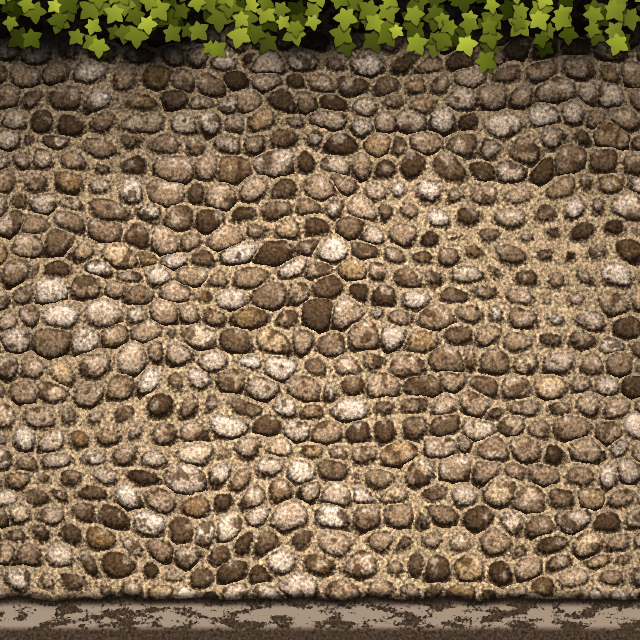
Reproduce this texture procedurally as a Shadertoy shader.

```glsl
// A cobble wall in sandy mortar, with ivy over its top and worn paving below.
// Stones are rounded, weighted Voronoi cells in staggered rows, weathered by
// gradient noise; ivy leaves are polar shapes in layered grids.

const vec3 STONE_DARK = vec3(0.29, 0.215, 0.145);
const vec3 STONE_MID = vec3(0.62, 0.51, 0.40);
const vec3 STONE_PALE = vec3(0.87, 0.78, 0.69);
const vec3 OCHRE = vec3(0.70, 0.54, 0.33);
const vec3 MORTAR = vec3(0.75, 0.635, 0.49);
const vec3 SOOT = vec3(0.13, 0.085, 0.05);
const vec3 ASPHALT = vec3(0.29, 0.23, 0.18);
const vec3 WORN_PAINT = vec3(0.66, 0.58, 0.50);
const vec3 LEAF_DARK = vec3(0.28, 0.34, 0.05);
const vec3 LEAF_LIGHT = vec3(0.78, 0.82, 0.27);
const vec2 STONE_GRID = vec2(21.0, 29.0);

vec2 hash2(vec2 p) {
    vec3 q = fract(p.xyx * vec3(0.1031, 0.1030, 0.0973));
    q += dot(q, q.yzx + 33.33);
    return fract((q.xx + q.yz) * q.zy);
}

float slope(vec2 cell, vec2 offset) {
    return dot(hash2(cell + 71.0) * 2.0 - 1.0, offset);
}

float noise(vec2 p) {
    vec2 i = floor(p), f = p - i, u = f * f * (3.0 - 2.0 * f), e = vec2(1, 0);
    float low = mix(slope(i, f), slope(i + e, f - e), u.x);
    float high = mix(slope(i + e.yx, f - e.yx), slope(i + 1.0, f - 1.0), u.x);
    return mix(low, high, u.y) * 1.5;
}

float fbm(vec2 p) {
    float sum = 0.0, gain = 0.6;
    for (int i = 0; i < 4; i++) {
        sum += gain * noise(p);
        p = mat2(1.6, 1.2, -1.2, 1.6) * p + 13.7;
        gain *= 0.5;
    }
    return sum;
}

float smoothMin(float a, float b, float k) {
    float h = max(k - abs(a - b), 0.0) / k;
    return min(a, b) - h * h * k * 0.25;
}

// Stone centre in xy, size weight in z
vec3 stoneSeed(vec2 cell) {
    vec2 stagger = vec2(0.5 * mod(cell.y, 2.0) + 0.25, 0.5);
    vec2 jitter = (hash2(cell) - 0.5) * vec2(0.65, 0.42);
    return vec3(cell + stagger + jitter, 0.32 * hash2(cell + 37.0).x);
}

float cellPower(vec2 p, vec3 seed) {
    vec2 d = p - seed.xy;
    return dot(d, d) - seed.z;
}

// Distance to the cell border; also gives the owning cell and its seed
float stoneEdge(vec2 p, out vec2 owner, out vec3 seed) {
    vec2 base = floor(p) - 2.0;
    float best = 1e5, edge = 1.0;
    for (int n = 0; n < 25; n++) {
        vec2 cell = base + vec2(n % 5, n / 5);
        vec3 s = stoneSeed(cell);
        float power = cellPower(p, s);
        if (power < best) { best = power; owner = cell; seed = s; }
    }
    for (int n = 0; n < 25; n++) {
        vec2 cell = base + vec2(n % 5, n / 5);
        if (cell == owner) continue;
        vec3 s = stoneSeed(cell);
        float border = (cellPower(p, s) - best) / (2.0 * length(s.xy - seed.xy));
        edge = smoothMin(edge, border, 0.33);
    }
    return edge;
}

vec3 paintWall(vec2 uv, float pixel) {
    vec2 bend = vec2(noise(uv * 5.0), noise(uv * 5.0 + 19.0)) * 0.025;
    vec2 rough = vec2(fbm(uv * 34.0), fbm(uv * 34.0 + 7.0)) * 0.006;
    vec2 p = (uv + bend + rough) * STONE_GRID, owner;
    vec3 seed;
    float edge = stoneEdge(p, owner, seed);
    vec2 rel = p - seed.xy, tone = hash2(owner + 5.0), kind = hash2(owner + 91.0);
    float inset = edge - 0.01 - 0.12 * kind.x - 0.2 * max(0.0, noise(uv * 4.0 + 3.0));
    float grain = fbm(uv * 210.0), blotch = fbm(uv * 42.0 + kind * 40.0);

    // Mortar, shaded where stones overhang it
    float open = smoothstep(-0.1, 0.12, -inset + 0.24 * rel.y + 0.1 * grain);
    vec3 mortar = mix(SOOT, MORTAR * (0.95 + 0.8 * grain + 0.3 * blotch), open);

    // Stone lit from above, with dark stains and pale bloom
    vec3 stone = mix(STONE_DARK, STONE_MID, smoothstep(-0.05, 0.45, tone.x));
    stone = mix(stone, STONE_PALE, smoothstep(0.5, 1.1, tone.x));
    stone = mix(stone, OCHRE, 0.45 * smoothstep(0.75, 1.0, tone.y));
    stone = mix(stone, STONE_DARK, 0.75 * smoothstep(0.05, 0.3, blotch + 0.3 * kind.y - 0.2));
    stone = mix(stone, STONE_PALE, 0.5 * smoothstep(0.1, 0.4, 0.25 * rel.y - blotch));
    float dome = smoothstep(-0.03, 0.17, inset);
    stone *= 0.6 + 0.48 * dome + 0.42 * rel.y + 0.75 * grain;
    vec3 color = mix(mortar, stone, smoothstep(-pixel, pixel, inset / STONE_GRID.y));

    // Shade under the ivy and towards the sides
    float shade = uv.y + 0.05 * noise(uv * vec2(7, 3));
    color *= mix(1.1, 0.72, smoothstep(0.65, 0.9, shade));
    color *= mix(1.0, 0.13, smoothstep(0.88, 0.95, shade));
    return color * (1.0 - 0.6 * pow(abs(uv.x - 0.5), 2.0));
}

vec3 paintPaving(vec2 uv) {
    float grain = fbm(uv * 210.0), worn = fbm(uv * vec2(24, 60)) + 0.35 * grain;
    float band = smoothstep(0.012, 0.024, uv.y) * smoothstep(0.062, 0.05, uv.y);
    return mix(ASPHALT * (1.0 + 0.8 * grain), WORN_PAINT, band * smoothstep(-0.16, 0.06, worn));
}

// Five pointed lobes, tip down; positive inside
float leafShape(vec2 p) {
    float angle = atan(p.x, -p.y);
    float valley = 2.0 * abs(fract(angle * 0.7958 + 0.5) - 0.5);
    return mix(1.0, 0.58, pow(valley, 0.8)) * (0.8 + 0.2 * cos(angle)) - length(p);
}

vec3 addIvy(vec3 color, vec2 uv, float pixel) {
    for (int n = 0; n < 45; n++) {
        float layer = float(n / 9), depth = layer / 4.0, scale = 23.0 + 3.0 * depth;
        vec2 shift = layer * vec2(3.37, 5.61), p = uv * scale + shift;
        vec2 cell = floor(p) + vec2(n % 3, n / 3 % 3) - 1.0;
        vec2 r = hash2(cell + 131.0 * layer), look = hash2(cell + 57.0 + depth);
        vec2 center = cell + 0.2 + 0.6 * r, home = (center - shift) / scale;
        float hem = 0.93 + 0.04 * noise(vec2(home.x * 6.0, 2)) + 0.03 * noise(vec2(home.x * 19.0, 8));
        if (home.y < hem || look.x < 0.42) continue;
        float turn = (r.x - 0.5) * 2.2, size = 0.4 + 0.24 * r.y, soft = pixel * scale / size;
        vec2 q = mat2(cos(turn), sin(turn), -sin(turn), cos(turn)) * (p - center) / size;
        color *= 1.0 - 0.5 * smoothstep(-0.1, 0.15, leafShape(q + vec2(0, 0.16)));
        float light = clamp(look.y * 0.75 + 0.45 * depth - 0.1, 0.0, 1.0);
        vec3 green = mix(LEAF_DARK, LEAF_LIGHT, light) * (0.9 + 0.15 * q.y);
        color = mix(color, green * (0.6 + 0.4 * depth), smoothstep(-soft, soft, leafShape(q)));
    }
    return color;
}

void mainImage(out vec4 fragColor, in vec2 fragCoord) {
    vec2 uv = fragCoord / iResolution.xy;
    float pixel = 0.8 / iResolution.y;
    float rise = uv.y - 0.065 - 0.008 * noise(vec2(uv.x * 18.0, 4));
    vec3 color = mix(paintPaving(uv), paintWall(uv, pixel), smoothstep(-pixel, pixel, rise));
    color *= 1.0 - 0.65 * exp(-rise * rise / 0.000064);
    if (uv.y > 0.8) color = addIvy(color, uv, pixel);
    fragColor = vec4(clamp(color, 0.0, 1.0), 1.0);
}
```
